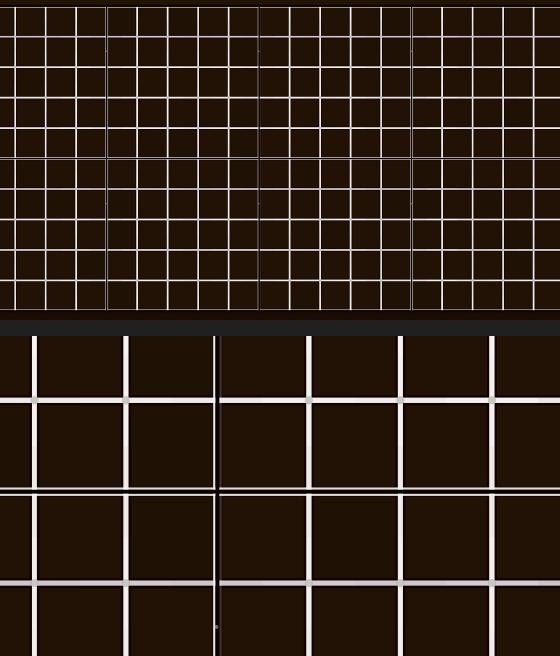
Top: the whole. Bottom: its middle third, enlarged.
Reproduce this pattern procedurally as a Shadertoy shader.

```glsl
// Layout, in units of canvas height
const vec2 ORIGIN = vec2(0.3333, 0.0285);
const vec2 CELL = vec2(0.0953, 0.0952);
const float CELLS_PER_PANEL = 5.0;
const float PANEL_ROWS = 2.0;

// Half widths and offsets
const float LINE_HALF = 0.0027;
const float HALO_HALF = 0.0052;
const float GAP_HALF = 0.0020;
const float RAIL_HALF = 0.0012;
const float RAIL_OFFSET = 0.0032;
const float JOINT_RADIUS = 0.0042;
const float NICK_RADIUS = 0.0020;

const vec3 TILE = vec3(0.130, 0.070, 0.020);
const vec3 TOP_EDGE = vec3(0.130, 0.080, 0.012);
const vec3 BOTTOM_EDGE = vec3(0.105, 0.045, 0.020);
const vec3 HALO = vec3(0.070, 0.012, 0.010);
const vec3 GAP = vec3(0.045, 0.012, 0.012);
const vec3 GROUT = vec3(0.97, 0.96, 0.95);
const vec3 GROUT_COOL = vec3(0.85, 0.81, 0.84);
const vec3 JOINT = vec3(0.70, 0.68, 0.66);

float hash(vec2 p) {
    return fract(sin(dot(p, vec2(127.1, 311.7))) * 43758.5453);
}

// Share of a pixel covered by a band centred on zero
float band(float d, float halfWidth, float px) {
    return (clamp(d + 0.5 * px, -halfWidth, halfWidth)
          - clamp(d - 0.5 * px, -halfWidth, halfWidth)) / px;
}

float disc(vec2 p, float radius, float px) {
    return clamp((radius - length(p)) / px + 0.5, 0.0, 1.0);
}

// Two thin rails, one on each side of a panel gap
float rails(float d, vec2 tone, float px) {
    return tone.x * band(d + RAIL_OFFSET, RAIL_HALF, px)
         + tone.y * band(d - RAIL_OFFSET, RAIL_HALF, px);
}

void mainImage(out vec4 fragColor, in vec2 fragCoord) {
    float px = 1.0 / iResolution.y;
    vec2 uv = fragCoord * px;

    // Nearest grid line on each axis, and whether it is a panel seam
    vec2 grid = (uv - ORIGIN) / CELL;
    vec2 id = floor(grid + 0.5);
    vec2 d = (grid - id) * CELL;
    vec2 phase = mod(id, CELLS_PER_PANEL);
    vec2 seam = 1.0 - step(0.5, phase);

    // Vertical extent of the panels
    float rows = CELLS_PER_PANEL * PANEL_ROWS;
    float halfHeight = 0.5 * rows * CELL.y;
    float fromMiddle = uv.y - ORIGIN.y - halfHeight;
    float inside = band(fromMiddle, halfHeight, px);
    float haloInside = band(fromMiddle, halfHeight + HALO_HALF, px);

    // Tile faces and plain edge strips
    vec3 face = TILE * (0.97 + 0.06 * hash(floor(grid)));
    vec3 edge = fromMiddle > 0.0 ? TOP_EDGE : BOTTOM_EDGE;
    vec3 color = mix(edge, face, inside);

    // Dark halo beside every line
    float halo = max(band(d.x, HALO_HALF, px), band(d.y, HALO_HALF, px));
    color = mix(color, HALO, halo * haloInside);

    // Grout lines, slightly uneven from one to the next
    vec2 wear = vec2(hash(vec2(id.x, 3.0)), hash(vec2(7.0, id.y)));
    vec2 width = LINE_HALF * (0.92 + 0.16 * wear);
    vec2 lines = vec2(band(d.x, width.x, px), band(d.y, width.y, px));
    lines *= 0.94 + 0.06 * wear.yx;

    // Alternate upright seams lose most of their right rail
    float panelColumn = floor(id.x / CELLS_PER_PANEL + 0.1);
    float odd = mod(panelColumn, 2.0);
    vec2 uprightTone = mix(vec2(0.65, 0.95), vec2(0.95, 0.20), odd);
    vec2 seamRails = vec2(rails(d.x, uprightTone, px), rails(d.y, vec2(0.9), px));
    vec2 light = mix(lines, seamRails, seam) * inside;

    float coolRow = 1.0 - step(0.5, abs(phase.y - CELLS_PER_PANEL + 1.0));
    vec3 rowColor = mix(GROUT, GROUT_COOL, coolRow);
    color = mix(color, rowColor, light.y);
    color = mix(color, GROUT, light.x);

    // Rounded, duller joints where grout lines cross
    float plain = (1.0 - seam.x) * (1.0 - seam.y);
    float joint = disc(d, JOINT_RADIUS, px) * plain * inside;
    color = mix(color, JOINT, 0.65 * joint);

    // Open gaps between panels
    vec2 gap = vec2(band(d.x, GAP_HALF, px), band(d.y, GAP_HALF, px)) * seam;
    color = mix(color, GAP, max(gap.x, gap.y) * haloInside);

    // One small nick per upright seam of each panel
    float nickRow = mod(grid.y, CELLS_PER_PANEL) - 3.52;
    vec2 nickPos = vec2(d.x + 0.001, nickRow * CELL.y);
    float nick = disc(nickPos, NICK_RADIUS, px) * seam.x * inside;
    color = mix(color, JOINT, 0.6 * nick);

    fragColor = vec4(color, 1.0);
}
```
